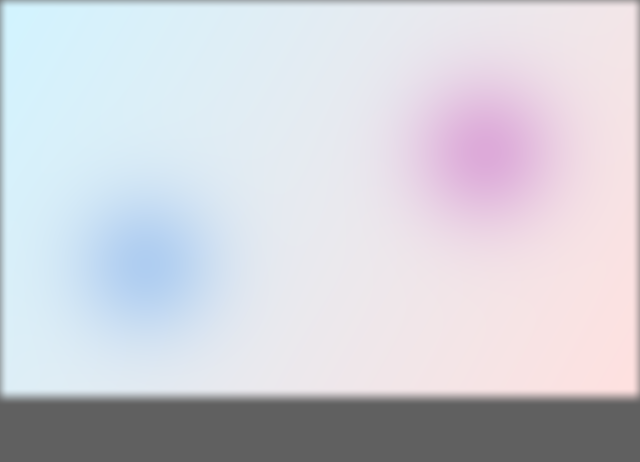
Give the GLSL for this background, as a Shadertoy shader.

```glsl
// A pale panel with a slanted cyan-to-rose gradient and two soft round glows,
// set above a dark grey strip. The panel's borders fade into the grey, and
// the glows are Gaussian falloffs measured in canvas heights.

#define PANEL_BOTTOM 0.141
#define EDGE_SOFTNESS 0.019
#define GRADIENT_ANGLE 0.5236
#define BLUE_CENTER vec2(0.228, 0.428)
#define PINK_CENTER vec2(0.759, 0.671)
#define GLOW_SIGMA 0.111

const vec3 STRIP_GREY = vec3(0.378);
const vec3 ICE_CYAN   = vec3(0.82, 0.955, 1.0);
const vec3 PALE_ROSE  = vec3(1.0, 0.88, 0.875);
const vec3 GLOW_BLUE  = vec3(0.685, 0.805, 0.945);
const vec3 GLOW_PINK  = vec3(0.865, 0.665, 0.85);

// Gaussian weight of a glow; center is given as a fraction of the canvas
float glow(vec2 p, vec2 center, float aspect) {
    vec2 d = p - center * vec2(aspect, 1.0);
    return exp(-dot(d, d) / (2.0 * GLOW_SIGMA * GLOW_SIGMA));
}

// Blurred step that is half covered where the signed distance is zero
float softEdge(float signedDist) {
    return smoothstep(-EDGE_SOFTNESS, EDGE_SOFTNESS, signedDist);
}

void mainImage(out vec4 fragColor, in vec2 fragCoord) {
    vec2 p = fragCoord / iResolution.y;
    float aspect = iResolution.x / iResolution.y;

    // Linear gradient from the panel's top left to its bottom right corner
    vec2 panelSize = vec2(aspect, 1.0 - PANEL_BOTTOM);
    vec2 fromTopLeft = vec2(p.x, 1.0 - p.y);
    vec2 slant = vec2(cos(GRADIENT_ANGLE), sin(GRADIENT_ANGLE));
    float t = dot(fromTopLeft, slant) / dot(panelSize, slant);
    vec3 color = mix(ICE_CYAN, PALE_ROSE, clamp(t, 0.0, 1.0));

    // Glows
    color = mix(color, GLOW_BLUE, glow(p, BLUE_CENTER, aspect));
    color = mix(color, GLOW_PINK, glow(p, PINK_CENTER, aspect));

    // Panel coverage with soft borders
    float coverage = softEdge(p.x) * softEdge(aspect - p.x)
                   * softEdge(1.0 - p.y) * softEdge(p.y - PANEL_BOTTOM);
    fragColor = vec4(mix(STRIP_GREY, color, coverage), 1.0);
}
```
